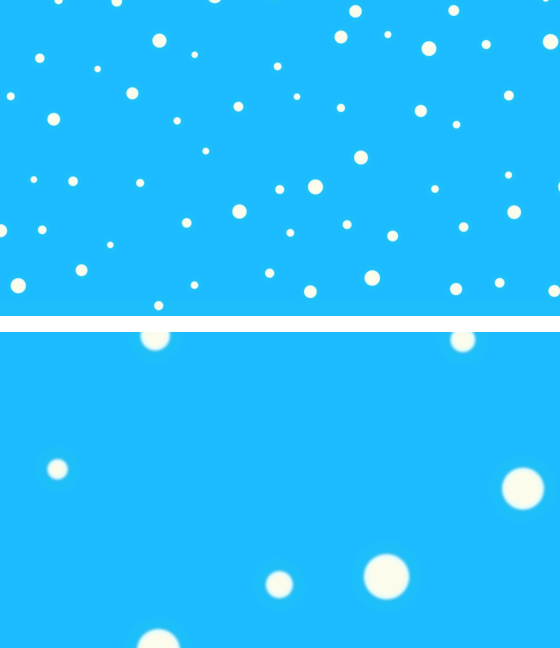
Top: the whole. Bottom: its middle third, enlarged.
A Shadertoy shader for this pattern:

```glsl
// Sparse cream dots of varied size scattered over a flat bright blue field.
// A staggered, jittered grid places one dot per cell; the distance to the
// nearest rim drives the soft edge, a pale fringe and a very faint halo.

const vec3 SKY       = vec3(0.11, 0.73, 1.00);
const vec3 SKY_HAZE  = vec3(0.11, 0.75, 0.98);
const vec3 RIM       = vec3(0.25, 0.74, 0.91);
const vec3 FRINGE    = vec3(0.88, 0.99, 0.99);
const vec3 CREAM     = vec3(0.99, 0.99, 0.93);

// Lengths are fractions of the canvas height, jitter is in cells.
const float CELL       = 0.185;
const float JITTER     = 0.34;
const float RADIUS_MIN = 0.0102;
const float RADIUS_MAX = 0.0245;
const float SIZE_BIAS  = 1.6;    // above 1 favours small dots
const float EDGE       = 0.0026; // half width of the soft edge
const float HALO       = 0.018;
const float HAZE_TOP   = 0.07;   // height of the tinted strip at the bottom

// Integer hash: three values in 0..1 per cell
vec3 hash3(ivec2 cell) {
    uvec3 v = uvec3(cell.x + 512, cell.y + 512, 37) * 1664525u + 1013904223u;
    v.x += v.y * v.z;  v.y += v.z * v.x;  v.z += v.x * v.y;
    v ^= v >> 16u;
    v.x += v.y * v.z;  v.y += v.z * v.x;  v.z += v.x * v.y;
    return vec3(v >> 8u) / 16777216.0;
}

// Signed distance to the nearest dot, negative inside
float dotDistance(vec2 p) {
    ivec2 home = ivec2(floor(p / CELL));
    float nearest = 1.0;
    for (int y = -1; y <= 1; y++) {
        for (int x = -1; x <= 1; x++) {
            ivec2 cell = home + ivec2(x, y);
            vec3 rnd = hash3(cell);
            float stagger = 0.5 * float(cell.y & 1);
            vec2 center = vec2(cell) + 0.5 + vec2(stagger, 0.0)
                        + JITTER * (2.0 * rnd.xy - 1.0);
            float radius = mix(RADIUS_MIN, RADIUS_MAX, pow(rnd.z, SIZE_BIAS));
            nearest = min(nearest, length(p - center * CELL) - radius);
        }
    }
    return nearest;
}

void mainImage(out vec4 fragColor, in vec2 fragCoord) {
    vec2 p = fragCoord / iResolution.y;
    float d = dotDistance(p);
    float edge = max(EDGE, 0.75 / iResolution.y);

    // Background with the bottom strip and faint halos
    float haze = 1.0 - smoothstep(0.3 * HAZE_TOP, HAZE_TOP, p.y);
    float halo = 1.0 - smoothstep(0.5 * HALO, HALO, d);
    vec3 color = mix(SKY, SKY_HAZE, max(haze, halo));

    // Dull outer rim, then the dot with its pale fringe
    color = mix(color, RIM, 0.6 * (1.0 - smoothstep(0.0, 2.0 * edge, d)));
    vec3 paint = mix(CREAM, FRINGE, smoothstep(-2.5 * edge, -0.5 * edge, d));
    color = mix(color, paint, 1.0 - smoothstep(-edge, edge, d));

    fragColor = vec4(color, 1.0);
}
```
